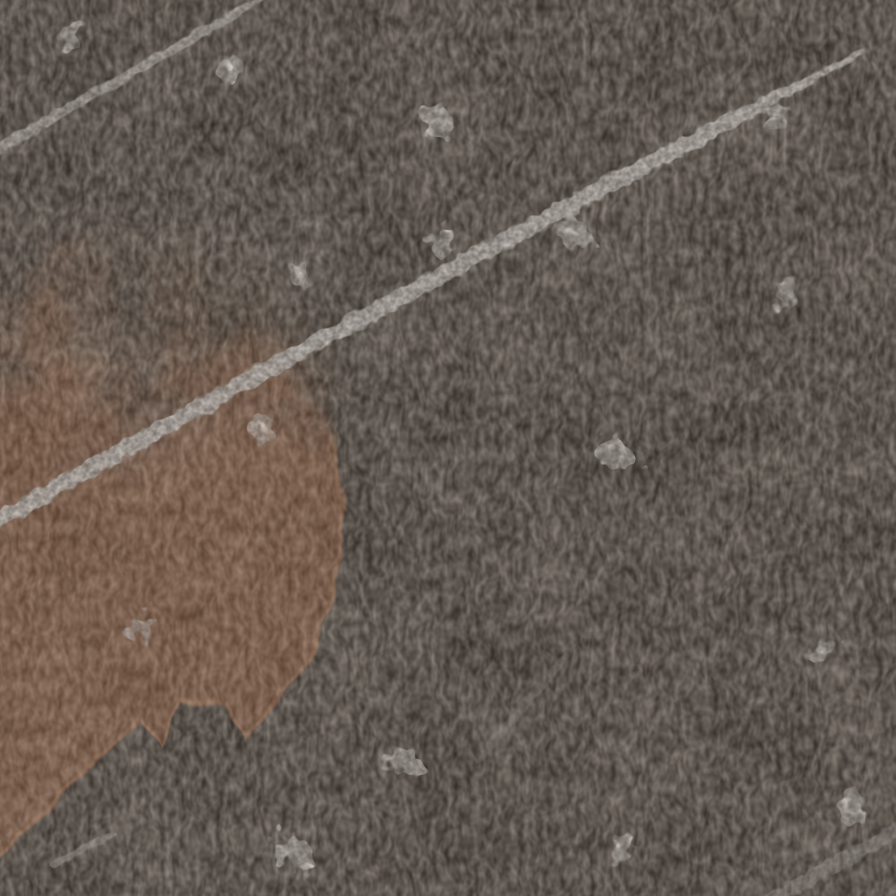
Give the GLSL for this texture, as a Shadertoy shader.

```glsl
// Weathered dark slate with vertical grain, a rusty stain, pale scratches and chips.

const vec3 SLATE = vec3(0.367, 0.340, 0.314);
const vec3 RUST = vec3(0.485, 0.380, 0.315);
const vec3 RUST_RIM = vec3(0.60, 0.47, 0.38);
const vec3 CHALK = vec3(0.63, 0.61, 0.59);
const vec2 GRAIN_SCALE = vec2(125.0, 62.0);  // grains per canvas side
const float GRAIN_CONTRAST = 0.17;
const float FINE_CONTRAST = 0.10;
const float BROAD_CONTRAST = 0.05;
const vec2 STAIN_CENTER = vec2(0.06, 0.42);
const float STAIN_RADIUS = 0.325;
const float CHIP_CELLS = 5.0;
const float CHIP_SHARE = 0.55;
const float CHIP_RADIUS = 0.021;
const float EDGE = 0.002;                    // edge softness

vec2 hash2(vec2 cell) {
    uvec2 q = uvec2(ivec2(cell) + 4096) * uvec2(1597334673u, 3812015801u);
    uint n = (q.x ^ q.y) * 1597334673u;
    n = (n ^ (n >> 15u)) * 2246822519u;
    n ^= n >> 13u;
    return vec2(n & 65535u, n >> 16u) / 65535.0;
}

// Gradient noise, roughly -0.7 to 0.7
float noise(vec2 p) {
    vec2 i = floor(p), f = p - i;
    vec2 u = f * f * f * (f * (f * 6.0 - 15.0) + 10.0);
    vec4 corner;
    for (int k = 0; k < 4; k++) {
        vec2 o = vec2(k & 1, k >> 1);
        float angle = 6.2832 * hash2(i + o).x;
        corner[k] = dot(vec2(cos(angle), sin(angle)), f - o);
    }
    return mix(mix(corner.x, corner.y, u.x), mix(corner.z, corner.w, u.x), u.y);
}

float grain(vec2 p) {
    vec2 warp = 0.005 * vec2(noise(p * 32.0), noise(p * 32.0 + 57.0));
    vec2 q = p + warp;
    float coarse = noise(q * GRAIN_SCALE);
    float fine = noise(q * GRAIN_SCALE * vec2(1.7, 2.2) + 31.0);
    float broad = noise(p * 9.0) + noise(p * 24.0 + 13.0);
    return GRAIN_CONTRAST * coarse + FINE_CONTRAST * fine + BROAD_CONTRAST * broad;
}

// Signed distance of the stain: a disc cut by a notched lower edge
float stainDistance(vec2 p) {
    vec2 q = p + 0.009 * vec2(noise(p * 28.0), noise(p * 28.0 + 9.0));
    float spread = 0.07 * smoothstep(0.16, 0.0, q.x);
    float disc = length(q - STAIN_CENTER) - STAIN_RADIUS - spread;
    float lower = min(0.045 + 0.95 * q.x, 0.212);
    lower -= 0.05 * max(0.0, 1.0 - abs(q.x - 0.18) / 0.022);
    lower -= 0.05 * smoothstep(0.25, 0.28, q.x);
    return max(disc, 0.7 * (lower - q.y));
}

// Coverage of a rough scratch from a to b, thinning towards b
float scratch(vec2 p, vec2 a, vec2 b, float halfWidth, float bow) {
    vec2 ab = b - a;
    float t = dot(p - a, ab) / dot(ab, ab);
    float across = dot(p - a, normalize(vec2(-ab.y, ab.x)));
    across -= bow * sin(3.1416 * t) + 0.003 * noise(p * 35.0);
    float taper = smoothstep(0.0, 0.03, t) * (1.0 - 0.65 * smoothstep(0.8, 1.0, t));
    float width = halfWidth * taper * (1.0 + 0.6 * noise(p * 90.0));
    float ends = smoothstep(-0.005, 0.01, t) * smoothstep(1.005, 0.99, t);
    return ends * smoothstep(EDGE, -EDGE, abs(across) - width);
}

// Coverage (x) and brightness (y) of the scattered chips
vec2 chips(vec2 p) {
    vec2 cell = floor(p * CHIP_CELLS);
    vec2 pick = hash2(cell + 71.0);
    vec2 center = (cell + 0.2 + 0.6 * hash2(cell + 23.0)) / CHIP_CELLS;
    vec2 d = p - center;
    d.x += (pick.y - 0.5) * d.y;
    d += 0.016 * vec2(noise(p * 50.0), noise(p * 50.0 + 40.0));
    float radius = CHIP_RADIUS * mix(0.6, 1.0, pick.y);
    float shape = length(d) - radius * (1.0 + 0.8 * noise(p * 95.0));
    float cover = smoothstep(EDGE, -2.0 * EDGE, shape) * step(pick.x, CHIP_SHARE);
    float glint = smoothstep(0.1, 0.5, noise(p * 80.0 + 5.0));
    return vec2(cover * (0.6 + 0.5 * noise(p * 75.0)), 0.22 * glint);
}

void mainImage(out vec4 fragColor, in vec2 fragCoord) {
    vec2 p = fragCoord / iResolution.xy;
    float tone = grain(p);

    // Stain: crisp below, fading out in patches above
    float d = stainDistance(p);
    float patchy = 0.16 * noise(p * 9.0 + 3.0) + 0.06 * noise(p * 30.0);
    float fade = 1.0 - smoothstep(0.46, 0.76, p.y + patchy);
    float softness = mix(EDGE, 0.07, smoothstep(0.48, 0.66, p.y));
    float stain = fade * smoothstep(softness, -softness, d);
    float rim = smoothstep(0.004, 0.0, abs(d + 0.003)) * smoothstep(0.6, 0.45, p.y);
    vec3 color = mix(SLATE, RUST, stain);
    color = mix(color, RUST_RIM, 0.45 * rim);
    color += tone * mix(1.0, 0.75, stain) * vec3(1.0, 0.98, 0.95);

    // Scratches: two bold ones, one short and two faint
    float marks = scratch(p, vec2(-0.05, 0.392), vec2(0.967, 0.944), 0.0095, 0.006);
    marks = max(marks, 0.8 * scratch(p, vec2(-0.03, 0.818), vec2(0.31, 1.012), 0.0055, 0.0));
    marks = max(marks, 0.5 * scratch(p, vec2(0.055, 0.034), vec2(0.13, 0.07), 0.004, 0.0));
    marks = max(marks, 0.4 * scratch(p, vec2(0.85, -0.01), vec2(1.05, 0.10), 0.008, 0.0));
    marks = max(marks, 0.22 * scratch(p, vec2(0.53, 0.147), vec2(0.645, 0.284), 0.005, 0.0));
    float speckle = 0.20 * noise(p * 130.0) + 0.12 * noise(p * 240.0);
    color = mix(color, CHALK + speckle, 0.88 * marks);

    // Chips
    vec2 chip = chips(p);
    color = mix(color, CHALK + speckle + chip.y, clamp(chip.x, 0.0, 1.0));
    fragColor = vec4(clamp(color, 0.0, 1.0), 1.0);
}
```
